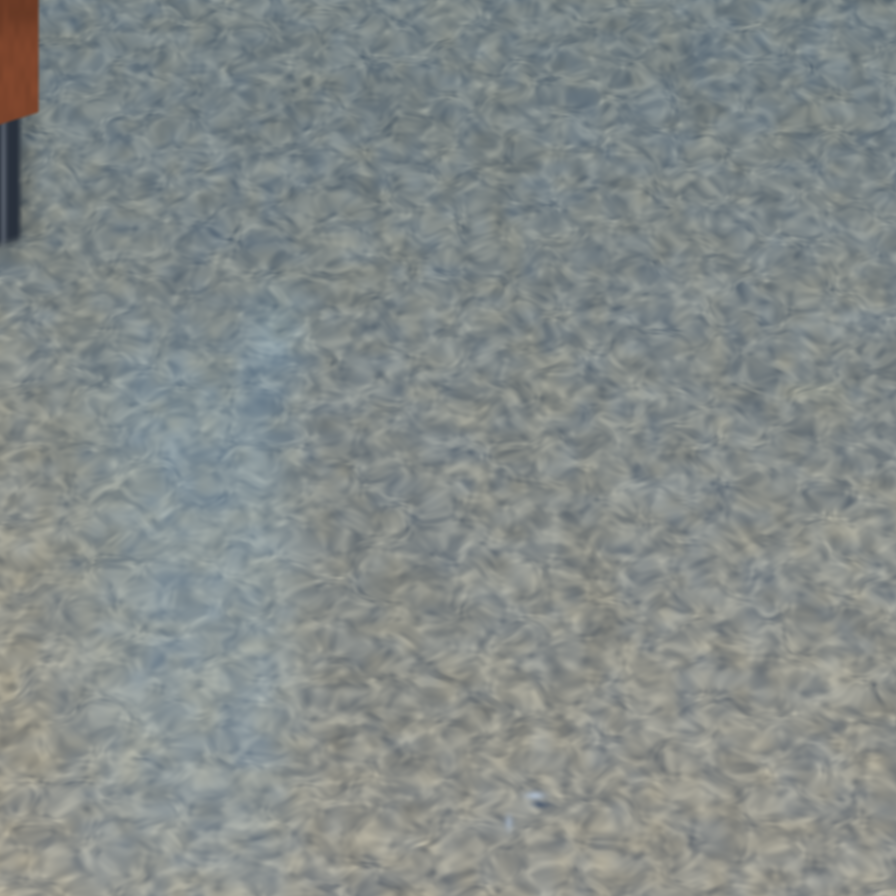
Reproduce this texture procedurally as a Shadertoy shader.

```glsl
const vec3 TOP_COLOR = vec3(0.465, 0.510, 0.522);
const vec3 BOTTOM_COLOR = vec3(0.578, 0.578, 0.550);
const vec3 WARM_TINT = vec3(0.050, 0.030, 0.000);
const vec3 SHEEN_TINT = vec3(0.008, 0.038, 0.062);
const vec3 DARK_GRAIN = vec3(-0.150, -0.135, -0.100);
const vec3 LIGHT_GRAIN = vec3(0.150, 0.138, 0.108);
const vec3 WOOD_COLOR = vec3(0.490, 0.270, 0.175);
const vec3 LEG_COLOR = vec3(0.160, 0.190, 0.235);
const vec3 GLINT_COLOR = vec3(0.720, 0.780, 0.850);
const float GRAIN_FREQ = 84.0;
const float PERSPECTIVE = 0.22;
const float EDGE_BLUR = 0.003;

float hash(vec2 cell) {
    uvec2 q = uvec2(ivec2(cell) + 4096) * uvec2(1597u, 3571u);
    uint n = (q.x ^ (q.y << 5)) * 277803u;
    n = (n ^ (n >> 15)) * 668265u;
    n = (n ^ (n >> 13)) * 374761u;
    return float((n ^ (n >> 16)) & 65535u) / 65535.0;
}

float noise(vec2 p) {
    vec2 i = floor(p), f = fract(p);
    f = f * f * (3.0 - 2.0 * f);
    float low = mix(hash(i), hash(i + vec2(1, 0)), f.x);
    float high = mix(hash(i + vec2(0, 1)), hash(i + vec2(1, 1)), f.x);
    return mix(low, high, f.y);
}

// Signed noise: zero mean, range -0.5 to 0.5
float snoise(vec2 p) { return noise(p) - 0.5; }

vec2 turn(vec2 p, float angle) {
    float c = cos(angle), s = sin(angle);
    return vec2(c * p.x - s * p.y, s * p.x + c * p.y);
}

// Soft elliptical spot
float spot(vec2 p, vec2 center, vec2 radius) {
    vec2 d = (p - center) / radius;
    return exp(-dot(d, d));
}

// Mottled flecks, slightly flattened, in three sizes
float speckle(vec2 p) {
    vec2 q = p * GRAIN_FREQ * vec2(0.92, 1.12);
    q += 1.3 * vec2(snoise(q * 0.45 + 17.0), snoise(q * 0.45 + 71.0));
    float coarse = snoise(turn(q, 0.5) * 0.55);
    float medium = snoise(turn(q, -0.35) + 31.0);
    float fine = snoise(turn(q, 0.9) * 1.75 + 57.0);
    return 0.36 * coarse + 0.72 * medium + 0.46 * fine;
}

// Broad light across the floor
vec3 floorLight(vec2 uv) {
    float drift = 0.10 * snoise(uv * 4.0 + 9.0);
    float fall = smoothstep(-0.05, 1.1, 1.0 - uv.y + 0.12 * (uv.x - 0.5) + drift);
    vec3 color = mix(TOP_COLOR, BOTTOM_COLOR, fall);
    color += WARM_TINT * spot(uv, vec2(-0.03, 0.22), vec2(0.10, 0.42));

    // Cool reflection with a firmer right edge
    float sheen = smoothstep(0.02, 0.20, uv.x) * (1.0 - smoothstep(0.28, 0.37, uv.x));
    sheen *= smoothstep(-0.15, 0.20, uv.y) * (1.0 - smoothstep(0.52, 0.70, uv.y));
    color += SHEEN_TINT * sheen;
    color += SHEEN_TINT * 0.9 * spot(uv, vec2(0.31, 0.635), vec2(0.035, 0.05));
    color -= 0.018 * spot(uv, vec2(0.39, 0.33), vec2(0.06, 0.24));
    return color;
}

void mainImage(out vec4 fragColor, in vec2 fragCoord) {
    vec2 uv = fragCoord / iResolution.xy;
    float blur = max(EDGE_BLUR, 1.0 / iResolution.y);

    // Speckled floor, grains shrinking toward the top
    vec2 ground = vec2((uv.x - 0.5) * (1.0 + PERSPECTIVE * (uv.y - 0.5)),
                       uv.y + 0.5 * PERSPECTIVE * uv.y * uv.y);
    float grain = speckle(ground);
    float contrast = mix(1.12, 0.88, uv.y);
    contrast *= 1.0 - 0.25 * spot(uv, vec2(0.22, 0.35), vec2(0.13, 0.35));
    vec3 color = floorLight(uv);
    color += contrast * (grain < 0.0 ? -grain * DARK_GRAIN : grain * LIGHT_GRAIN) * 1.35;

    // Separate hue drift between blue and tan
    float hue = snoise(ground * 52.0 + 140.0) + 0.6 * snoise(ground * 19.0 + 210.0);
    color += hue * vec3(0.022, 0.004, -0.026);

    // Pale smear and small glints
    color += vec3(0.035, 0.03, 0.01) * spot(uv, vec2(0.91, 0.565), vec2(0.04, 0.012));
    float glint = spot(uv, vec2(0.597, 0.112), vec2(0.011, 0.005));
    glint += 0.7 * spot(uv, vec2(0.568, 0.082), vec2(0.005, 0.009));
    color = mix(color, GLINT_COLOR, min(0.75 * glint, 1.0));
    color -= vec3(0.14, 0.11, 0.05) * spot(uv, vec2(0.602, 0.102), vec2(0.012, 0.004));

    // Furniture leg with its soft shadow
    float shade = smoothstep(0.70, 0.75, uv.y) * (1.0 - smoothstep(0.015, 0.055, uv.x));
    color *= 1.0 - 0.22 * shade;
    float leg = 1.0 - smoothstep(0.017, 0.027, uv.x);
    leg *= smoothstep(0.718, 0.735, uv.y - 0.3 * uv.x);
    vec3 legColor = LEG_COLOR + 0.16 * spot(uv, vec2(0.004, 0.80), vec2(0.004, 0.2));
    color = mix(color, legColor, leg);

    // Wooden corner with a slanted lower edge
    float wood = 1.0 - smoothstep(0.043 - blur, 0.043 + blur, uv.x);
    float lowerEdge = 0.861 + 0.32 * uv.x;
    wood *= smoothstep(lowerEdge - blur, lowerEdge + blur, uv.y);
    vec3 woodColor = WOOD_COLOR * (1.0 + 0.10 * snoise(uv * vec2(160.0, 60.0)));
    woodColor *= 1.0 - 0.15 * smoothstep(0.93, 1.0, uv.y);
    color = mix(color, woodColor, wood);

    fragColor = vec4(clamp(color, 0.0, 1.0), 1.0);
}
```
